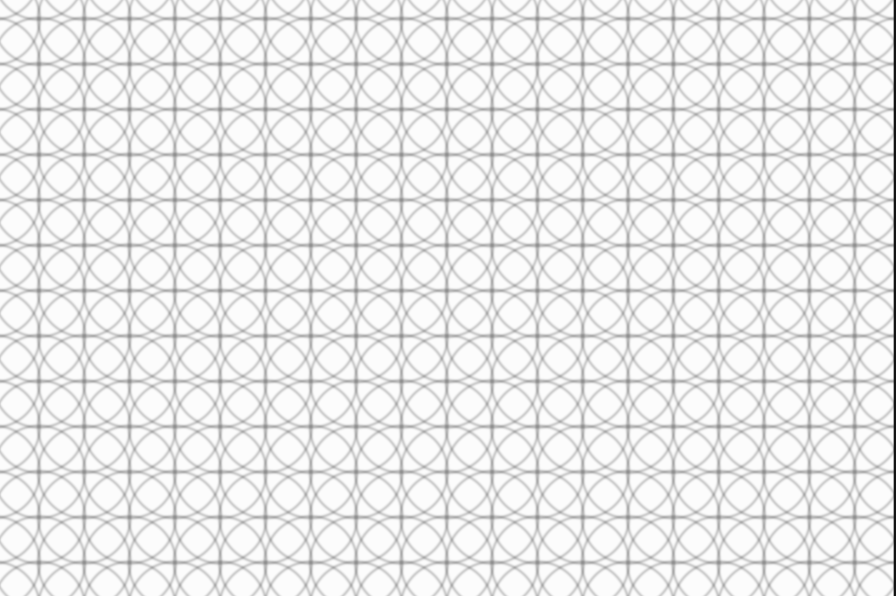
A Shadertoy shader for this pattern:

```glsl
// Fine grey lattice of overlapping circles on a near-white ground

#define PERIOD 0.07604               // circle spacing, in canvas heights
#define ORIGIN vec2(0.0653, 0.0561)  // one circle centre, in canvas heights
#define RADIUS 1.02                  // circle radius, in periods
#define LINE_WIDTH 0.037             // soft line half width, in periods
#define LINE_DEPTH 0.18              // darkening by a single line
#define GROUND vec3(0.99)
#define EDGE_WIDTH 0.004             // dark strip at the right, in canvas heights
#define EDGE_COLOR vec3(0.08)

// Soft stroke around a circle outline, 1 on the line and 0 away from it
float circleStroke(vec2 p, float halfWidth) {
    float d = (length(p) - RADIUS) / halfWidth;
    return exp(-d * d);
}

// Light left after all nearby translucent circles are laid over each other
float latticeLight(vec2 p, float halfWidth) {
    vec2 cell = fract(p);
    float light = 1.0;
    for (int y = -1; y <= 2; y++) {
        for (int x = -1; x <= 2; x++) {
            vec2 centre = vec2(float(x), float(y));
            light *= 1.0 - LINE_DEPTH * circleStroke(cell - centre, halfWidth);
        }
    }
    return light;
}

void mainImage(out vec4 fragColor, in vec2 fragCoord) {
    vec2 uv = fragCoord / iResolution.y;
    float pixel = 1.0 / iResolution.y;

    // Keep lines at least about a pixel wide on small canvases
    float halfWidth = max(LINE_WIDTH, 0.6 * pixel / PERIOD);
    vec3 color = GROUND * latticeLight((uv - ORIGIN) / PERIOD, halfWidth);

    // Dark strip along the right edge
    float edgeStart = iResolution.x / iResolution.y - EDGE_WIDTH;
    float edge = smoothstep(-0.5 * pixel, 0.5 * pixel, uv.x - edgeStart);
    color = mix(color, EDGE_COLOR, edge);

    fragColor = vec4(color, 1.0);
}
```
